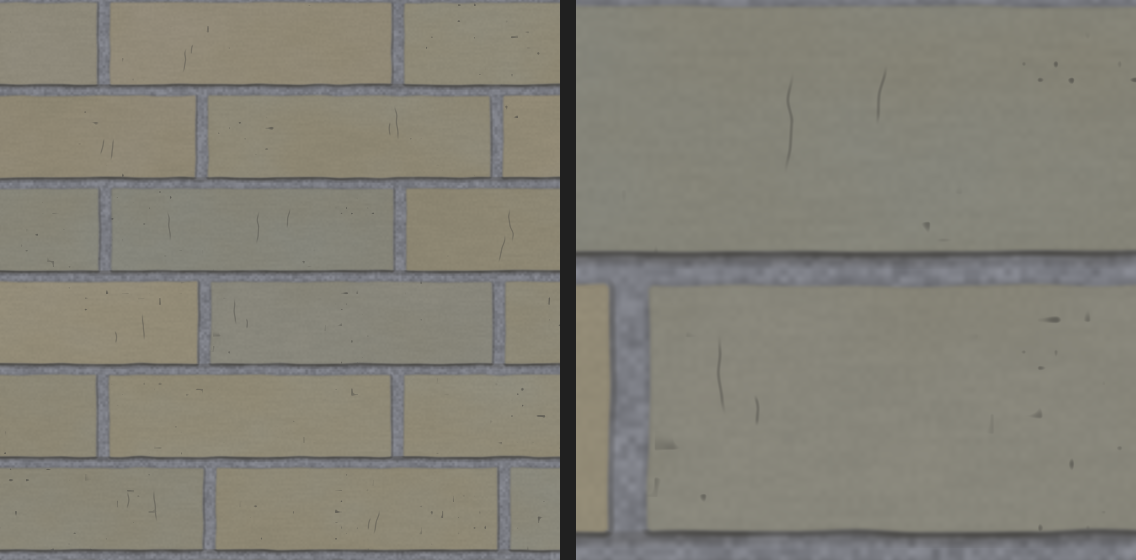
Left, the full canvas; right, a detail of the centre.
A WebGL 2 fragment shader for this texture:

```glsl
#version 300 es
precision highp float;
// Weathered buff brick wall in running bond with blue-grey grainy mortar.
// Each brick is a wobbly rounded box in a repeated cell; hashes vary its
// tint and scratches, and shadow lines darken its lower and right edges.

uniform vec2 u_resolution;
out vec4 outColor;

const vec2 PITCH = vec2(0.526, 0.1662);     // one brick plus its joint
const vec2 HALF_BRICK = vec2(0.2515, 0.0732);
const float FIRST_ROW = 0.008;              // base of the lowest full row
const float EVEN_JOINT = 0.367;             // first upright joint, even rows
const float ODD_JOINT = 0.189;
const float CORNER = 0.004;

const vec3 WARM_BRICK = vec3(0.563, 0.537, 0.457);
const vec3 GREY_BRICK = vec3(0.525, 0.525, 0.485);
const vec3 PINK_BRICK = vec3(0.590, 0.525, 0.450);
const vec3 MORTAR = vec3(0.485, 0.492, 0.520);
const vec3 DARK_MORTAR = vec3(0.395, 0.395, 0.405);
const vec3 SHADOW = vec3(0.275, 0.270, 0.255);

float hash(vec2 p) {
    vec3 q = fract(vec3(p.xyx) * 0.1031);
    q += dot(q, q.yzx + 33.33);
    return fract((q.x + q.y) * q.z);
}

float noise(vec2 p) {
    vec2 i = floor(p), f = fract(p);
    f = f * f * (3.0 - 2.0 * f);
    float low = mix(hash(i), hash(i + vec2(1, 0)), f.x);
    float high = mix(hash(i + vec2(0, 1)), hash(i + vec2(1, 1)), f.x);
    return mix(low, high, f.y);
}

float fbm(vec2 p) {
    float sum = 0.0, gain = 0.5;
    for (int i = 0; i < 4; i++) {
        sum += gain * noise(p);
        p = p * 2.03 + 17.1;
        gain *= 0.5;
    }
    return sum / 0.9375;
}

float roundBox(vec2 p, vec2 halfSize, float radius) {
    vec2 q = abs(p) - halfSize + radius;
    return length(max(q, 0.0)) + min(max(q.x, q.y), 0.0) - radius;
}

// Soft line of given half width around a signed distance of zero
float softLine(float d, float width) {
    return 1.0 - smoothstep(0.0, width, abs(d));
}

// Sparse, slightly slanted hairlines placed at random on one brick
float scratches(vec2 p, vec2 id, float width) {
    float mark = 0.0;
    for (int i = 0; i < 3; i++) {
        vec2 seed = id * 7.0 + float(i) * 19.3 + 50.0;
        vec2 centre = (vec2(hash(seed), hash(seed + 3.1)) - 0.5) * vec2(0.42, 0.08);
        float reach = mix(0.008, 0.035, hash(seed + 5.7));
        float slant = (hash(seed + 9.2) - 0.4) * 0.4;
        vec2 q = p - centre;
        float wave = (noise(vec2(q.y * 70.0, seed.x)) - 0.5) * 0.005;
        float fade = 1.0 - smoothstep(reach * 0.5, reach, abs(q.y));
        float present = step(0.45, hash(seed + 13.4));
        mark = max(mark, softLine(q.x - q.y * slant - wave, width) * fade * present);
    }
    return mark;
}

vec3 brickColor(vec2 uv, vec2 p, vec2 id, float aa) {
    float greyness = smoothstep(0.3, 0.9, hash(id + 31.7) * 0.7 + uv.y * 0.35);
    float pinkness = smoothstep(0.55, 0.8, hash(id + 71.3)) * uv.y * 0.4;
    float cloud = fbm(uv * vec2(7.0, 11.0) + id * 3.7 + 40.0);
    vec3 color = mix(WARM_BRICK, GREY_BRICK, clamp(greyness + (cloud - 0.5) * 0.9, 0.0, 1.0));
    color = mix(color, PINK_BRICK, pinkness * cloud);
    color *= 1.0 + (hash(id + 11.9) - 0.5) * 0.035 + (cloud - 0.5) * 0.07;
    // Fine horizontal drag marks, grain and a few dark pits
    color *= 1.0 + (noise(uv * vec2(35.0, 230.0)) - 0.5) * 0.025;
    color *= 1.0 + (noise(uv * 260.0) - 0.5) * 0.03;
    float pits = smoothstep(0.91, 1.0, noise(uv * 105.0)) * smoothstep(0.6, 0.75, noise(uv * 13.0));
    float wear = max(scratches(p, id, 0.0014 + aa * 0.5) * 0.38, pits * 0.6);
    return mix(color, SHADOW, wear);
}

vec3 mortarColor(vec2 uv, float belowBrick) {
    float grain = noise(uv * 210.0) * 0.6 + noise(uv * 95.0) * 0.4;
    float shade = belowBrick * mix(0.5, 1.0, noise(uv * vec2(25.0, 60.0)));
    return mix(MORTAR, DARK_MORTAR, shade) * (0.87 + 0.26 * grain);
}

void main() {
    float side = min(u_resolution.x, u_resolution.y);
    vec2 uv = gl_FragCoord.xy / side;
    float aa = 1.0 / side;

    // Cell of the running bond, with a small sideways drift per row
    float row = floor((uv.y - FIRST_ROW) / PITCH.y);
    float joint = mix(EVEN_JOINT, ODD_JOINT, mod(row, 2.0));
    joint += (hash(vec2(row + 20.0, 4.0)) - 0.5) * 0.016;
    float column = floor((uv.x - joint) / PITCH.x);
    vec2 id = vec2(column, row);
    vec2 p = uv - vec2(joint, FIRST_ROW) - (id + 0.5) * PITCH;

    // Uneven brick outline
    vec2 wobble = vec2(noise(uv * 32.0), noise(uv * 28.0 + 60.0)) - 0.5;
    vec2 edge = p + wobble * 0.0026;
    float d = roundBox(edge, HALF_BRICK, CORNER);
    float inside = 1.0 - smoothstep(-0.0012 - aa, 0.0012 + aa, d);

    // Shadow lines: strong below, thinner at right, faint all round
    float below = -edge.y - HALF_BRICK.y;
    float underside = smoothstep(-0.003, 0.001, below) * (1.0 - smoothstep(0.004, 0.011, below));
    float rightSide = smoothstep(-0.004, 0.004, edge.x - HALF_BRICK.x);
    float bottomSide = smoothstep(-0.004, 0.002, below);
    float strength = max(max(bottomSide * 0.8, rightSide * 0.55), 0.15);
    strength *= mix(0.65, 1.1, noise(uv * 42.0 + 9.0));

    vec3 color = mix(mortarColor(uv, underside), brickColor(uv, p, id, aa), inside);
    color = mix(color, SHADOW, softLine(d - 0.0008, 0.0036 + aa) * strength);
    outColor = vec4(color, 1.0);
}
```
